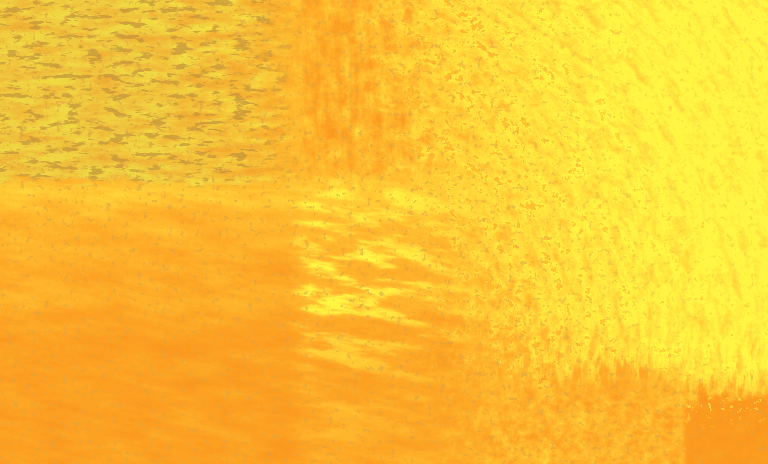
Reproduce this background procedurally as a WebGL 2 fragment shader.

```glsl
#version 300 es
precision highp float;
// Draws a weathered wall of dry-brushed paint: olive, orange and bright yellow fields.

uniform vec2 u_resolution;
out vec4 outColor;

const vec3 DEEP   = vec3(0.98, 0.58, 0.11);
const vec3 ORANGE = vec3(0.99, 0.64, 0.14);
const vec3 AMBER  = vec3(1.00, 0.73, 0.18);
const vec3 GOLD   = vec3(1.00, 0.85, 0.23);
const vec3 LEMON  = vec3(1.00, 0.96, 0.26);
const vec3 OLIVE  = vec3(0.87, 0.71, 0.26);
const vec3 BROWN  = vec3(0.74, 0.56, 0.23);
const vec3 DUST   = vec3(0.86, 0.64, 0.26);

const float SEAM_X = 0.385;            // vertical seam, share of the width
const float SHELF_Y = 0.607;           // lower edge of the olive field
const float SKIRT_Y = 0.155;           // lower edge of the yellow sweep
const float CORNER_X = 0.892;          // left edge of the dark corner
const vec2 SWEEP_CENTRE = vec2(0.70, 0.15); // pivot of the curved strokes

vec2 gradient(vec2 cell) {
  vec3 h = fract(cell.xyx * vec3(0.1031, 0.1030, 0.0973));
  h += dot(h, h.yzx + 33.33);
  float angle = 6.2832 * fract((h.x + h.y) * h.z);
  return vec2(cos(angle), sin(angle));
}

float noise(vec2 p) {
  vec2 i = floor(p), f = fract(p);
  vec2 u = f * f * f * (f * (f * 6.0 - 15.0) + 10.0);
  vec2 e = vec2(1.0, 0.0);
  float low = mix(dot(gradient(i), f), dot(gradient(i + e), f - e), u.x);
  float high = mix(dot(gradient(i + e.yx), f - e.yx),
                   dot(gradient(i + e.xx), f - e.xx), u.x);
  return 1.4 * mix(low, high, u.y);
}

float fbm(vec2 p) {
  float sum = 0.0, amp = 0.55;
  for (int i = 0; i < 4; i++) {
    sum += amp * noise(p);
    p = mat2(1.9, 0.3, -0.3, 1.9) * p + 17.3;
    amp *= 0.6;
  }
  return sum;
}

// Paint colour from deep orange (0) to lemon (1)
vec3 paint(float tone) {
  float t = 4.0 * clamp(tone, 0.0, 1.0);
  vec3 c = mix(DEEP, ORANGE, clamp(t, 0.0, 1.0));
  c = mix(c, AMBER, clamp(t - 1.0, 0.0, 1.0));
  c = mix(c, GOLD, clamp(t - 2.0, 0.0, 1.0));
  return mix(c, LEMON, clamp(t - 3.0, 0.0, 1.0));
}

float bump(float x, float centre, float width) {
  float d = (x - centre) / width;
  return exp(-d * d);
}

void main() {
  vec2 uv = gl_FragCoord.xy / u_resolution;
  vec2 p = gl_FragCoord.xy / u_resolution.y;

  // Brush textures: level, upright, slanted, curved and fine
  float level = fbm(p * vec2(11.0, 42.0));
  float upright = fbm(p * vec2(46.0, 13.0) + 31.0);
  vec2 slant = vec2(p.x, p.y + 0.18 * p.x);
  float drift = fbm(slant * vec2(6.0, 24.0) + 7.0);
  float mottle = fbm(p * 26.0 + 53.0);
  float fine = fbm(p * vec2(65.0, 80.0) + 11.0);
  vec2 arm = p - SWEEP_CENTRE;
  vec2 polar = vec2(atan(arm.y, arm.x) * 13.0, length(arm) * 42.0);
  float curved = fbm(polar + 0.5 * mottle);

  // Lower orange field, lighter under the shelf and right of the seam
  float pastSeam = smoothstep(SEAM_X - 0.015, SEAM_X + 0.02, uv.x);
  float tone = 0.20 + 0.26 * smoothstep(0.22, 0.60, uv.y) + 0.11 * pastSeam;
  tone += 0.15 * bump(uv.y, 0.585, 0.035) + 0.10 * bump(uv.y, 0.35, 0.035);
  tone += 0.22 * drift + 0.10 * level + 0.07 * fine;
  float glow = pastSeam * bump(uv.y, 0.40, 0.20) * bump(uv.x, 0.44, 0.16);
  tone += 0.50 * glow * smoothstep(-0.12, 0.35, drift + 0.3 * level);

  // Upright strokes above the shelf
  float above = smoothstep(SHELF_Y - 0.05, SHELF_Y + 0.06, uv.y + 0.06 * mottle);
  float column = 0.39 + 0.32 * upright + 0.30 * mottle + 0.15 * fine;
  column += 0.20 * smoothstep(0.47, 0.60, uv.x);
  tone = mix(tone, column, above * pastSeam);

  // Rough strip along the bottom right
  float strip = smoothstep(0.56, 0.68, uv.x + 0.06 * mottle)
              * (1.0 - smoothstep(0.12, 0.20, uv.y));
  tone = mix(tone, 0.42 + 0.35 * mottle + 0.25 * fine, strip);

  // Curved yellow sweep with a ragged skirt
  float edge = 0.65 - 0.13 * smoothstep(0.10, 1.0, uv.y);
  float sweep = smoothstep(edge - 0.09, edge + 0.11, uv.x + 0.12 * curved + 0.08 * mottle);
  float hem = SKIRT_Y + 0.035 * bump(uv.x, 0.82, 0.08);
  sweep *= smoothstep(hem - 0.03, hem + 0.05, uv.y + 0.10 * upright);
  float bright = smoothstep(0.55, 0.98, uv.x + 0.15 * (uv.y - 0.5));
  float sweepTone = 0.73 + 0.27 * bright + 0.38 * curved + 0.12 * fine;
  sweepTone -= 0.20 * (1.0 - smoothstep(0.18, 0.38, uv.y)) * smoothstep(-0.1, 0.3, upright);
  float chips = smoothstep(0.14, 0.28, curved * 0.6 + fine * 0.5 - 0.16 * bright);
  sweepTone -= 0.45 * chips;
  tone = mix(tone, sweepTone, sweep);

  // Dark corner with pale specks near its top
  float corner = smoothstep(CORNER_X - 0.004, CORNER_X + 0.004, uv.x + 0.006 * mottle)
               * (1.0 - smoothstep(0.125, 0.155, uv.y + 0.04 * mottle));
  float specks = smoothstep(0.22, 0.36, fine) * smoothstep(0.05, 0.14, uv.y);
  tone = mix(tone, 0.10 + 0.16 * mottle + 0.65 * specks, corner);
  vec3 color = paint(tone);

  // Olive field: lemon and brown streaks, warmer towards the seam
  float olive = smoothstep(SHELF_Y - 0.012, SHELF_Y + 0.012, uv.y + 0.03 * level)
              * (1.0 - smoothstep(SEAM_X - 0.06, SEAM_X + 0.015, uv.x + 0.05 * mottle));
  float warm = smoothstep(0.15, SEAM_X, uv.x);
  vec3 field = paint(0.74 - 0.22 * warm + 0.65 * level + 0.15 * fine);
  field = mix(field, OLIVE, 0.45 - 0.20 * warm);
  float stain = smoothstep(0.10, 0.30, fbm(p * vec2(22.0, 70.0) + 71.0));
  field = mix(field, BROWN, 0.65 * stain);
  color = mix(color, field, olive);

  // Dusty flecks over the whole wall, sparse in the brightest part
  float fleck = smoothstep(0.25, 0.37, fbm(p * 75.0 + 91.0));
  color = mix(color, DUST, 0.55 * fleck * (1.0 - 0.7 * bright * sweep));

  // Faint upright crack
  float crack = bump(uv.x, 0.457, 0.0009) * smoothstep(0.3, 0.5, uv.y);
  color = mix(color, DUST, 0.35 * crack * (0.5 + upright));

  outColor = vec4(clamp(color, 0.0, 1.0), 1.0);
}
```
